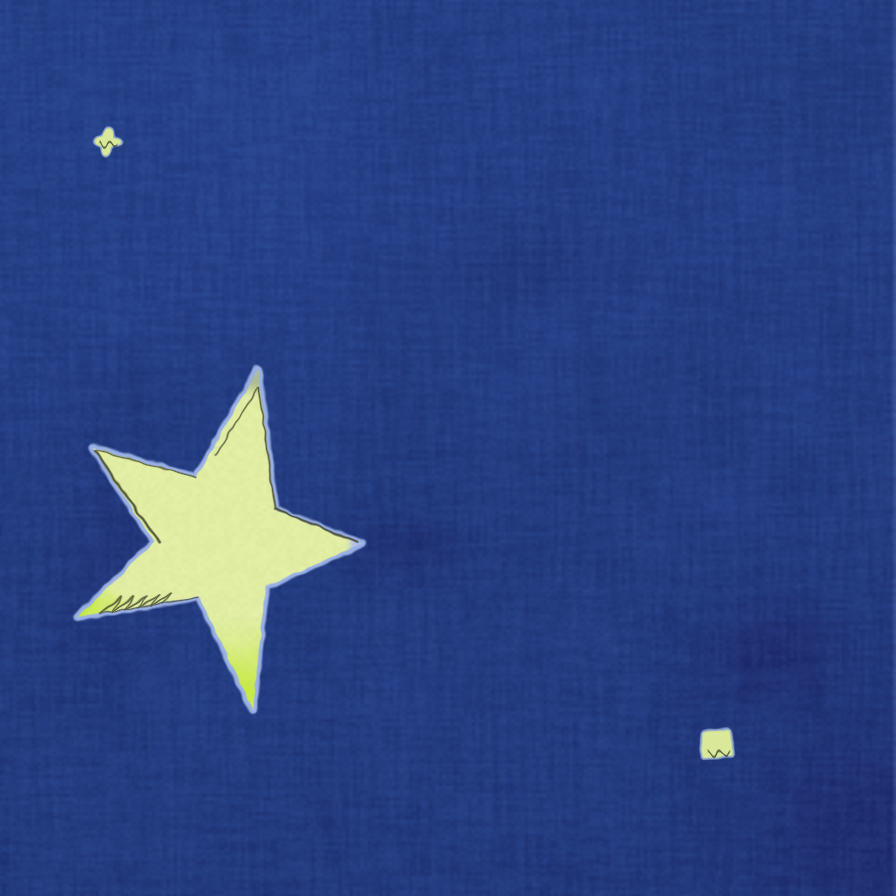
A WebGL 1 fragment shader for this pattern:

```glsl
precision highp float;
// Hand-inked pale yellow stars printed on woven blue cloth.
uniform vec2 u_resolution;

float hash(vec2 p) {
  return fract(sin(dot(p, vec2(127.1, 311.7))) * 43758.5453);
}

float noise(vec2 p) {
  vec2 i = floor(p), f = fract(p);
  f = f * f * (3.0 - 2.0 * f);
  return mix(mix(hash(i), hash(i + vec2(1.0, 0.0)), f.x),
             mix(hash(i + vec2(0.0, 1.0)), hash(i + 1.0), f.x), f.y);
}

float segment(vec2 p, vec2 a, vec2 b) {
  vec2 d = b - a;
  return length(p - a - d * clamp(dot(p - a, d) / dot(d, d), 0.0, 1.0));
}

// Signed distance to the large, uneven five-pointed star
float bigStar(vec2 p) {
  vec2 v[10];
  v[0] = vec2(0.288, 0.588); v[1] = vec2(0.307, 0.431);
  v[2] = vec2(0.403, 0.393); v[3] = vec2(0.297, 0.346);
  v[4] = vec2(0.282, 0.208); v[5] = vec2(0.222, 0.334);
  v[6] = vec2(0.087, 0.311); v[7] = vec2(0.172, 0.395);
  v[8] = vec2(0.104, 0.500); v[9] = vec2(0.219, 0.467);
  float d = 1.0, side = 1.0;
  vec2 a = v[9];
  for (int i = 0; i < 10; i++) {
    vec2 b = v[i];
    d = min(d, segment(p, a, b));
    if ((a.y > p.y) != (b.y > p.y) &&
        p.x < a.x + (b.x - a.x) * (p.y - a.y) / (b.y - a.y)) side = -side;
    a = b;
  }
  return d * side;
}

float patchGlow(vec2 p, vec2 center, vec2 size) {
  vec2 q = (p - center) / size;
  return exp(-dot(q, q));
}

float cover(float d, float soft) {
  return 1.0 - smoothstep(-soft, soft, d);
}

vec3 cloth(vec2 p) {
  vec3 c = mix(vec3(0.130, 0.212, 0.475), vec3(0.148, 0.258, 0.535),
               clamp(0.45 + 0.55 * (p.y - p.x * 0.5), 0.0, 1.0));
  // Broad worn and shaded areas
  float shade = patchGlow(p, vec2(0.865, 0.275), vec2(0.07, 0.055))
    + 0.8 * patchGlow(p, vec2(0.45, 0.385), vec2(0.065, 0.035))
    + 0.7 * patchGlow(p, vec2(0.13, 0.39), vec2(0.08, 0.13))
    + 0.8 * patchGlow(p, vec2(0.96, 0.07), vec2(0.12, 0.11))
    + 0.5 * patchGlow(p, vec2(0.59, 0.70), vec2(0.09, 0.04));
  float light = patchGlow(p, vec2(0.30, 0.80), vec2(0.16, 0.17))
    + 0.5 * patchGlow(p, vec2(0.78, 0.43), vec2(0.18, 0.03));
  c += vec3(-0.012, -0.045, -0.050) * shade + vec3(0.010, 0.014, 0.025) * light;
  // Crossing threads with uneven length and weight
  float weave = noise(p * vec2(30.0, 240.0)) + noise(p * vec2(240.0, 22.0) + 37.0)
    + noise(p * 250.0 + 9.0) - 1.5;
  c += weave * vec3(0.018, 0.028, 0.036);
  c += (noise(p * 9.0) - 0.5) * vec3(0.008, 0.015, 0.022);
  return c + 0.08 * smoothstep(0.994, 1.0, p.x);
}

void main() {
  vec2 p = gl_FragCoord.xy / u_resolution;
  float soft = max(0.0013, 0.7 / u_resolution.y);
  vec3 color = cloth(p);
  vec2 rough = p + 0.0025 * (vec2(noise(p * 110.0), noise(p * 110.0 + 50.0)) - 0.5);

  // Large star: lavender rim, cream body and tinted tips
  float star = bigStar(rough);
  color = mix(color, vec3(0.60, 0.69, 0.90), cover(star - 0.0045, soft * 1.5));
  vec3 body = vec3(0.88, 0.93, 0.64) + 0.025 * (noise(p * 230.0) - 0.5);
  float lime = max(1.0 - smoothstep(0.205, 0.32, p.y),
                   1.0 - smoothstep(0.09, 0.15, p.x + max(0.0, p.y - 0.33)));
  body = mix(body, vec3(0.74, 0.91, 0.13), lime * (0.55 + 0.4 * noise(p * 70.0)));
  body = mix(body, vec3(0.68, 0.74, 0.57), smoothstep(0.555, 0.575, p.y));
  body = mix(body, vec3(0.70, 0.75, 0.91), smoothstep(0.385, 0.397, p.x));
  color = mix(color, body, cover(star, soft));

  // Ink outlines just inside the upper edges
  float ink = segment(rough, vec2(0.106, 0.497), vec2(0.178, 0.394)) - 0.0013;
  ink = min(ink, segment(rough, vec2(0.107, 0.498), vec2(0.219, 0.467)) - 0.0007);
  ink = min(ink, segment(rough, vec2(0.289, 0.567), vec2(0.307, 0.432)) - 0.0009);
  ink = min(ink, segment(rough, vec2(0.307, 0.432), vec2(0.399, 0.395)) - 0.0011);
  ink = min(ink, segment(rough, vec2(0.288, 0.567), vec2(0.241, 0.492)) - 0.0007);
  ink = min(ink, segment(rough, vec2(0.114, 0.446), vec2(0.170, 0.401)) + 0.004);
  ink = min(ink, segment(rough, vec2(0.111, 0.315), vec2(0.221, 0.333)) - 0.0006);
  // Slanted scribble in the lower left arm
  for (int i = 0; i < 5; i++) {
    vec2 a = vec2(0.112 + 0.014 * float(i), 0.315 + 0.0022 * float(i));
    vec2 b = a + vec2(0.023, 0.019 - 0.0015 * float(i));
    ink = min(ink, segment(rough, a, b) - 0.0010);
    ink = min(ink, segment(rough, b, a + vec2(0.014, 0.0022)) - 0.0008);
  }
  color = mix(color, vec3(0.22, 0.23, 0.12), 0.85 * cover(ink, soft));

  // Small ragged star at the upper left
  vec2 q = rough - vec2(0.120, 0.842);
  float angle = atan(q.y, q.x);
  float speck = length(q) - 0.0125 - 0.0032 * cos(4.0 * angle + 0.3);
  // Small blunt star at the lower right, wider at its foot
  vec2 r = rough - vec2(0.800, 0.170);
  vec2 box = abs(vec2(r.x + 0.10 * r.y, r.y - 0.08 * r.x)) - vec2(0.0145 - 0.10 * r.y, 0.0125);
  float chip = length(max(box, 0.0)) + min(max(box.x, box.y), 0.0) - 0.003;
  float small = min(speck, chip);
  color = mix(color, vec3(0.55, 0.65, 0.80), cover(small - 0.0012, soft));
  color = mix(color, vec3(0.85, 0.91, 0.60), cover(small + 0.001, soft));

  // Jagged ink marks across the small stars
  float mark = abs(q.y + 0.003 - 0.003 * sin(q.x * 520.0)) - 0.0012;
  mark = max(mark, abs(q.x - 0.001) - 0.010);
  float foot = abs(r.y + 0.011 - 0.003 * sin(r.x * 480.0)) - 0.0012;
  mark = min(mark, max(foot, abs(r.x - 0.003) - 0.012));
  color = mix(color, vec3(0.20, 0.23, 0.16), 0.8 * cover(mark, soft));
  gl_FragColor = vec4(color, 1.0);
}
```
